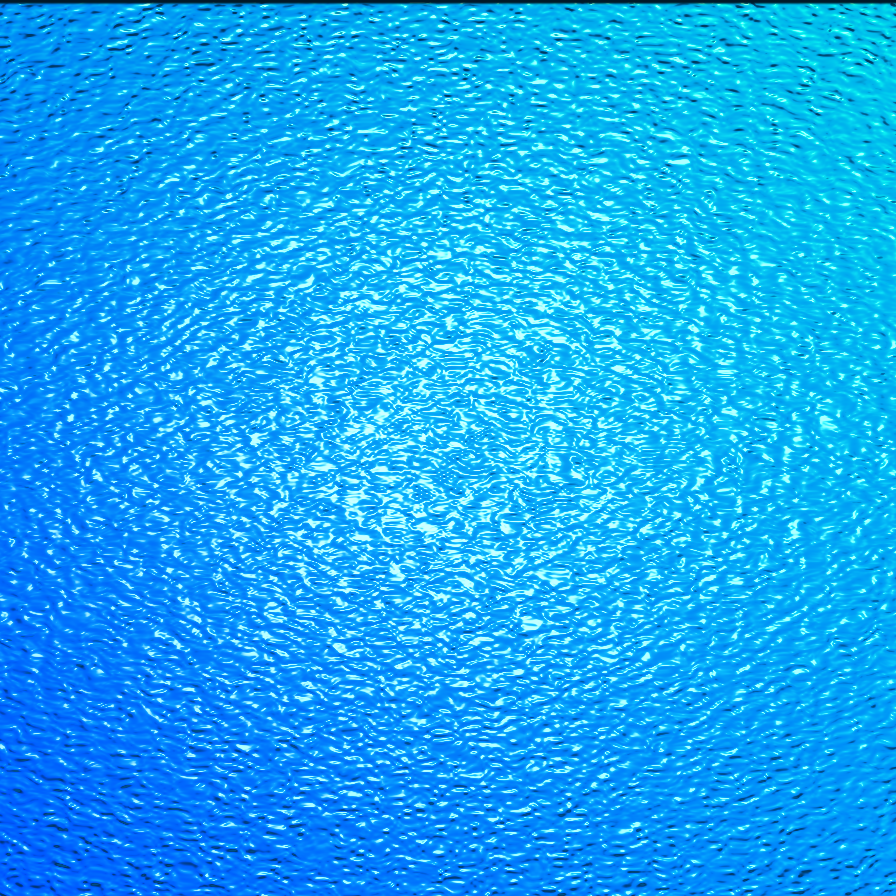
Write a three.js fragment shader that draws this texture.

```glsl
varying vec2 vUv;

float hash(vec2 p) {
  return fract(sin(dot(p, vec2(127.1, 311.7))) * 43758.5453);
}

float noise(vec2 p) {
  vec2 cell = floor(p);
  vec2 f = fract(p);
  f = f * f * (3.0 - 2.0 * f);
  float low = mix(hash(cell), hash(cell + vec2(1.0, 0.0)), f.x);
  float high = mix(hash(cell + vec2(0.0, 1.0)), hash(cell + vec2(1.0, 1.0)), f.x);
  return mix(low, high, f.y);
}

// Ripples, wider than tall, in two octaves
float rippleHeight(vec2 p) {
  return noise(p) + 0.4 * noise(p * 1.7 + vec2(17.3, 41.8));
}

vec2 rippleSlope(vec2 p, float stepSize) {
  vec2 e = vec2(stepSize, 0.0);
  float dx = rippleHeight(p + e.xy) - rippleHeight(p - e.xy);
  float dy = rippleHeight(p + e.yx) - rippleHeight(p - e.yx);
  return vec2(dx * 0.65, dy) / (2.0 * stepSize);
}

// Bilinear blend of the four corner colours
vec3 waterColor(vec2 uv) {
  vec3 bottom = mix(vec3(0.0, 0.37, 1.0), vec3(0.0, 0.58, 0.98), uv.x);
  vec3 top = mix(vec3(0.0, 0.56, 0.96), vec3(0.0, 0.78, 0.92), uv.x);
  return mix(bottom, top, uv.y);
}

// Bright where the slope faces the light
float glint(vec2 slope, vec2 toLight, float sharpness) {
  vec2 miss = slope - toLight;
  return exp(-dot(miss, miss) * sharpness);
}

void main() {
  vec2 uv = vUv;
  vec2 lightPos = vec2(0.5, 0.5);
  vec2 offset = lightPos - uv;

  // Bend the grain slightly so that it does not follow a strict grid
  vec2 bend = vec2(noise(uv * 60.0), noise(uv * 47.0 + 9.0)) - 0.5;
  vec2 grain = uv * vec2(112.0, 225.0) + bend * vec2(1.2, 1.3);
  vec2 slope = rippleSlope(grain, 0.42);
  vec2 toLight = offset * vec2(1.0, 1.35);

  // Soft pool of light
  vec3 color = waterColor(uv);
  float pool = exp(-dot(offset, offset) * 10.0);
  color += vec3(0.02, 0.04, 0.0) * pool;

  // Gentle shading on each ripple
  float facing = dot(slope, toLight);
  color.g += 0.22 * clamp(facing, -0.5, 0.6);

  // Dark troughs turned away from the light
  float trough = smoothstep(0.19, 0.6, -facing);
  color = mix(color, vec3(0.0, 0.2, 0.32), 0.9 * trough);

  // Sparse dark flecks on the steepest ripples
  float steep = smoothstep(0.7, 1.1, -slope.y);
  color = mix(color, vec3(0.0, 0.34, 0.58), 0.75 * steep);

  // Cyan sheen with white cores
  float sheen = glint(slope, toLight, 7.0);
  float core = smoothstep(0.5, 0.95, sheen);
  color += vec3(0.08, 0.24, 0.04) * sheen;
  color += vec3(0.72, 0.3, 0.1) * core * (0.8 + 0.2 * pool);

  // Dark rim along the top
  float rim = smoothstep(0.994, 0.998, uv.y);
  color = mix(color, vec3(0.0, 0.1, 0.16), rim);

  gl_FragColor = vec4(clamp(color, 0.0, 1.0), 1.0);
}
```
